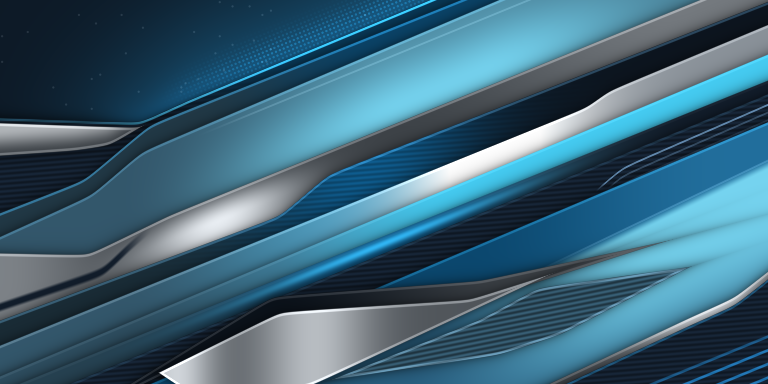
Write a Shadertoy shader that draws this background.

```glsl
#define SLOPE .41
#define BEND_RADIUS .018
#define STRIPE_FREQ 480.
#define SHADOW_DEPTH .36
#define SHADOW_WIDTH .014
#define RIM_WIDTH .004

const vec3 NAVY = vec3(.07, .115, .17);
const vec3 STEEL = vec3(.2, .34, .42);
const vec3 BLUE = vec3(.05, .33, .51);
const vec3 CYAN = vec3(.46, .83, .94);
const vec3 NEON = vec3(.27, .8, .95);
const vec3 SILVER = vec3(.86, .88, .9);
const vec3 GRAPHITE = vec3(.24, .26, .28);

float hash(vec2 p) {
    vec3 q = fract(p.xyx * .1031);
    q += dot(q, q.yzx + 33.33);
    return fract((q.x + q.y) * q.z);
}

float bump(float x, float center, float width) {
    float t = (x - center) / width;
    return exp(-t * t);
}

float ramp(float x) {
    return .5 * (x + sqrt(x * x + BEND_RADIUS * BEND_RADIUS));
}

// Height of a rounded polyline through four points
float edge(float x, vec4 px, vec4 py) {
    vec3 s = (py.yzw - py.xyz) / (px.yzw - px.xyz);
    return py.x + s.x * (x - px.x) + (s.y - s.x) * ramp(x - px.y) + (s.z - s.y) * ramp(x - px.z);
}

float stroke(float d, float width) {
    return 1. - smoothstep(.3 * width, width + .5 / iResolution.y, abs(d));
}

// Lay a plate where d > 0, with a cast shadow and a lit rim
void plate(inout vec3 col, vec3 fill, float d, vec3 rim) {
    float aa = .8 / iResolution.y;
    col *= 1. - SHADOW_DEPTH * exp(-max(-d, 0.) / SHADOW_WIDTH);
    fill += rim * stroke(d - RIM_WIDTH, RIM_WIDTH);
    col = mix(col, fill, smoothstep(-aa, aa, d));
}

void mainImage(out vec4 fragColor, in vec2 fragCoord) {
    vec2 p = fragCoord / iResolution.xy * vec2(2, 1);
    float x = p.x, y = p.y, lane = y - SLOPE * x;
    float stripes = .5 + .5 * sin((y - .08 * x) * STRIPE_FREQ);
    vec3 ribbed = NAVY * (.8 + .5 * stripes);

    // Night backdrop with specks and a dotted mesh
    vec3 col = mix(vec3(.05, .1, .15), vec3(.08, .26, .37), bump(lane, .54, .26) * smoothstep(-.1, .6, x));
    vec2 cell = p * 90.;
    col += .1 * step(.985, hash(floor(cell))) * smoothstep(.4, .1, length(fract(cell) - .5));
    float dots = smoothstep(.4, .15, length(fract(vec2(x + .4 * y, lane) * 85.) - .5));
    col += vec3(.03, .16, .22) * dots * bump(lane, .57, .04) * smoothstep(.4, .7, x);

    // Glowing border, recess and left metal strip
    float border = edge(x, vec4(0, .365, .495, 1.12), vec4(.693, .68, .74, 1));
    float lit = smoothstep(.2, .5, x);
    col += BLUE * .6 * lit * exp(-abs(y - border) / .035);
    plate(col, mix(ribbed, BLUE * .7, smoothstep(.35, .8, x)), border - y, NEON * (.25 + .55 * lit));
    float strip = y - edge(x, vec4(0, .195, .286, .378), vec4(.594, .607, .62, .675));
    plate(col, mix(GRAPHITE, SILVER * .8, smoothstep(0., .07, strip)), min(border - .014 - y, strip), vec3(.2));

    // Main steel panel and its frame
    float frame = edge(x, vec4(0, .221, .39, 1.2), vec4(.445, .531, .675, 1));
    plate(col, mix(STEEL * .65, BLUE * .8, smoothstep(.5, 1., x)), frame - y, vec3(.08, .25, .34));
    float panelTop = edge(x, vec4(0, .24, .37, 1.3), vec4(.383, .492, .605, 1));
    float bar = edge(x, vec4(0, .23, .44, 1.823), vec4(.34, .335, .438, 1)) - y;
    float shine = smoothstep(.3, 1.05, x) * (1. - .6 * smoothstep(1.25, 1.8, x));
    vec3 panel = mix(STEEL, CYAN, shine * (1. - .55 * smoothstep(.03, .22, -bar)));
    panel += .09 * stroke(lane - .435, .003) * smoothstep(.5, .7, x);
    plate(col, panel, panelTop - y, vec3(.08, .14, .17));

    // Upper metal bar with a fold
    float gleam = 1.1 * bump(x, .57, .2) * smoothstep(-.03, .07, bar) + .4 * bump(x, 0., .25) + .35 * smoothstep(1., 1.8, x);
    plate(col, mix(GRAPHITE, SILVER, gleam), bar, vec3(.2));
    float fold = y - edge(x, vec4(0, .27, .34, .4), vec4(.2, .29, .36, .41));
    col = mix(col, NAVY, stroke(fold, .014) * step(0., bar) * smoothstep(.4, .3, x));

    // Blue channel
    float channel = edge(x, vec4(0, .73, .855, 2), vec4(.165, .437, .545, .995)) - y;
    vec3 depth = mix(STEEL * .5, NAVY * .7, smoothstep(.5, 1.2, x));
    plate(col, mix(depth, BLUE * (.85 + .25 * stripes), bump(x, .95, .3)), channel, vec3(.12, .2, .25));

    // Beam: white face, neon flank, blue underside
    float beam = edge(x, vec4(0, 1.53, 1.585, 2), vec4(.1, .72, .762, .935)) - y;
    vec3 tint = mix(STEEL, vec3(.3, .62, .76), smoothstep(.3, .95, x));
    vec3 face = mix(tint, vec3(.54, .57, .6), smoothstep(1.2, 1.55, x));
    plate(col, mix(face, vec3(1), min(1., 1.25 * bump(x, 1.29, .25))), beam, vec3(.15));
    plate(col, mix(tint * .9, NEON, smoothstep(.7, 1.2, x)), .02 + .419 * x - y, vec3(.05));
    float under = .405 * x - .02 - y;
    vec3 underside = mix(STEEL * .75, BLUE, bump(x, 1., .4));
    underside += vec3(.15, .42, .5) * bump(under, .02, .012) * bump(x, 1., .35);
    plate(col, mix(underside, NAVY, smoothstep(1.3, 1.8, x)), under, vec3(.03));
    plate(col, ribbed, .415 * x - .075 - y, vec3(.04, .08, .1));

    // Circuit traces
    float trace = y - edge(x, vec4(1.56, 1.62, 1.8, 2), vec4(.51, .562, .64, .727));
    for (float i = 0.; i < 3.; i++)
        col += vec3(.3, .4, .48) / (1. + i) * stroke(trace + .02 * i, .003) * smoothstep(1.55, 1.58, x - .03 * i);

    // Lower blue panels
    vec3 lower = mix(BLUE * .85, vec3(.13, .43, .61), smoothstep(1.2, 1.9, x));
    plate(col, lower, .424 * x - .166 - y, vec3(.05, .16, .2));
    float glow = smoothstep(1.05, 1.7, x) * smoothstep(-.74, -.36, lane);
    float inner = .48 * x - .378 - y;
    col = mix(col, mix(STEEL * vec3(.8, 1.1, 1.2), CYAN, glow), smoothstep(-.005, .025, inner));
    col += .1 * stroke(inner, .003) * smoothstep(1.3, 1.6, x);

    // Ribbed inset
    float insetTop = edge(x, vec4(.9, 1.25, 1.4, 1.797), vec4(.026, .167, .25, .305));
    float insetLow = edge(x, vec4(.86, 1.3, 1.46, 1.797), vec4(.01, .075, .128, .305));
    float ribs = .5 + .5 * sin((y - .2 * x) * STRIPE_FREQ);
    plate(col, STEEL * (.6 + .5 * ribs), min(insetTop - y, y - insetLow), vec3(.2, .25, .28));

    // Blade with a dark back
    float back = edge(x, vec4(.534, .71, 1.25, 1.484), vec4(.12, .228, .268, .318)) - y;
    float blade = edge(x, vec4(.417, .73, 1.224, 1.484), vec4(.031, .187, .219, .302)) - y;
    float bladeLow = edge(x, vec4(.41, .5, .8, 1.25), vec4(.031, -.03, -.01, .2));
    plate(col, mix(NAVY * .6, GRAPHITE, smoothstep(.7, 1.4, x)), min(back, .01 - blade), vec3(.12));
    float polish = .8 * bump(x, .46, .1) + .65 * bump(x, .82, .15) + .12;
    plate(col, mix(GRAPHITE, SILVER, polish), min(blade, y - bladeLow), vec3(.25));

    // Corner trim and neon lanes
    float trim = edge(x, vec4(1.43, 1.797, 1.914, 2), vec4(0, .172, .224, .292)) - y;
    plate(col, mix(GRAPHITE, SILVER, bump(x, 1.85, .2)), trim, vec3(.15));
    float lanes = stroke(fract(lane * 28.) - .5, .16) * smoothstep(-.66, -.72, lane);
    plate(col, ribbed + BLUE * lanes, trim - .02, vec3(.04, .2, .28));

    fragColor = vec4(clamp(col, 0., 1.), 1);
}
```
